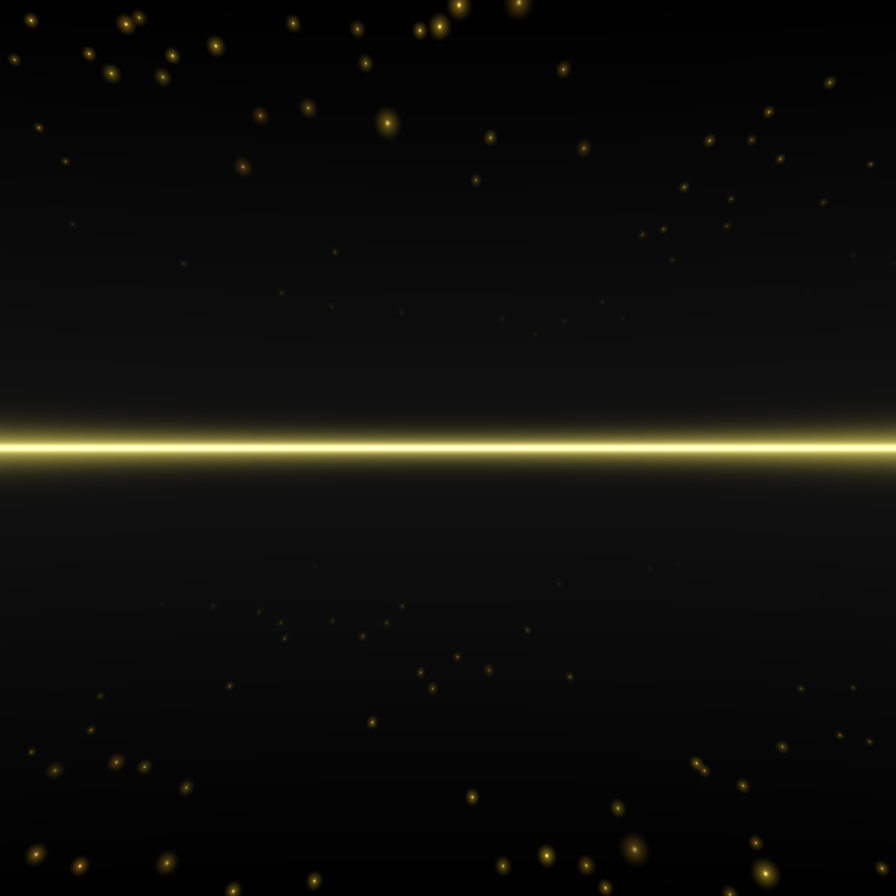
Give the GLSL for this background, as a WebGL 1 fragment shader.

```glsl
precision highp float;

// A glowing yellow horizon beam on near-black, with gold sparks above and below.
// The beam is a soft distance falloff that widens sideways; the sparks are hashed
// soft ellipses, stretched away from the centre and growing with height.

uniform vec2 u_resolution;

const int SPARKS_PER_SIDE = 54;
const vec3 BEAM_YELLOW = vec3(0.78, 0.72, 0.26);
const vec3 CORE_WHITE = vec3(0.34, 0.36, 0.48);
const vec3 SPARK_GOLD = vec3(0.86, 0.72, 0.15);
const vec3 SPARK_AMBER = vec3(0.78, 0.49, 0.13);
const vec3 SPARK_CORE = vec3(0.55, 0.55, 0.36);

// Three random values from one seed, without sine.
vec3 hash3(float seed) {
    vec3 q = fract(vec3(seed) * vec3(0.1031, 0.1030, 0.0973));
    q += dot(q, q.yzx + 33.33);
    return fract((q.xxy + q.yzz) * q.zyx);
}

// Grey haze, brightest at the horizon and black at the top and bottom.
vec3 haze(vec2 p) {
    float fade = max(0.0, 1.0 - abs(p.y) / 0.5 + 0.12 * p.x * p.x);
    return vec3(0.069, 0.069, 0.070) * fade;
}

// Yellow beam with a thin pale core; side is 0 at the centre, 1 at the edges.
vec3 beam(float dist, float side) {
    float width = mix(0.0128, 0.0175, side * side);
    float glow = exp(-pow(dist / width, 1.3));
    float core = exp(-pow(dist / 0.0045, 2.0));
    return BEAM_YELLOW * glow + CORE_WHITE * core;
}

// One soft ellipse, its long axis pointing away from the canvas centre.
vec3 spark(vec2 p, vec2 center, float radius, vec3 color, float pixel) {
    vec2 axis = normalize(center);
    vec2 d = p - center;
    float along = dot(d, axis) / 1.22;
    float across = dot(d, vec2(-axis.y, axis.x));
    float r = length(vec2(along, across));
    float halo = pow(max(0.0, 1.0 - r / radius), 1.5);
    float coreRadius = max(0.12 * radius, 0.8 * pixel);
    float core = exp(-r * r / (coreRadius * coreRadius));
    return color * halo * 0.75 + SPARK_CORE * core;
}

// Sparks spread evenly across one side, with hashed heights and sizes.
vec3 sparkField(vec2 p, float aspect, float side, float pixel) {
    vec3 light = vec3(0.0);
    for (int i = 0; i < SPARKS_PER_SIDE; i++) {
        float n = float(i);
        vec3 place = hash3(n + 17.0 + 90.0 * side);
        vec3 look = hash3(n + 311.0 + 90.0 * side);
        float x = (n + place.x) / float(SPARKS_PER_SIDE) - 0.5;
        float height = mix(0.12, 0.5, place.y);
        vec2 center = vec2(x * aspect, side * height);

        // Sparks swell and brighten with height, less so near the sides.
        float strength = smoothstep(0.06, 0.46, height - 0.4 * x * x);
        float size = look.x * look.x * look.x;
        float radius = 0.005 + strength * strength * mix(0.005, 0.018, size);
        vec3 color = mix(SPARK_GOLD, SPARK_AMBER, look.y * look.y);
        float brightness = strength * mix(0.6, 1.0, look.z);
        light += spark(p, center, radius, color, pixel) * brightness;
    }
    return light;
}

void main() {
    float pixel = 1.0 / u_resolution.y;
    float aspect = u_resolution.x * pixel;
    vec2 p = (gl_FragCoord.xy - 0.5 * u_resolution) * pixel;
    float side = abs(p.x) * 2.0 / aspect;

    vec3 color = haze(p) + beam(abs(p.y), side);
    color += sparkField(p, aspect, 1.0, pixel);
    color += sparkField(p, aspect, -1.0, pixel);
    gl_FragColor = vec4(min(color, 1.0), 1.0);
}
```
